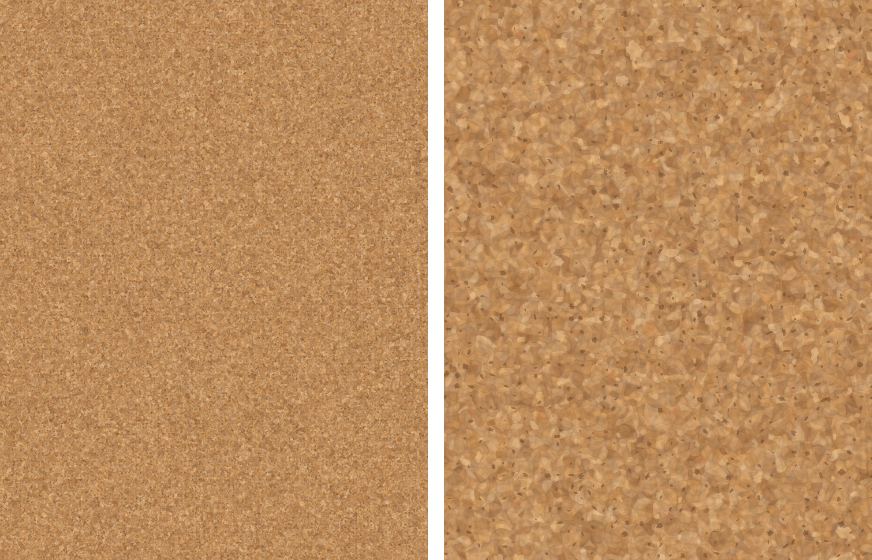
Left: the whole. Right: its middle third, enlarged.
Reproduce this texture procedurally as a WebGL 1 fragment shader.

```glsl
precision highp float;

uniform vec2 u_resolution;

const vec3 UMBER = vec3(0.64, 0.45, 0.28);
const vec3 BROWN = vec3(0.69, 0.50, 0.32);
const vec3 OCHRE = vec3(0.73, 0.53, 0.33);
const vec3 DUSTY = vec3(0.73, 0.55, 0.37);
const vec3 TAN = vec3(0.77, 0.58, 0.38);
const vec3 CREAM = vec3(0.80, 0.63, 0.44);
const vec3 MEAN = vec3(0.735, 0.547, 0.354);
const vec3 BARK = vec3(0.43, 0.28, 0.16);
const vec3 RUST = vec3(0.71, 0.45, 0.27);
const vec3 PALE = vec3(0.87, 0.71, 0.51);

vec3 hash3(vec2 p, float seed) {
  vec3 q = fract(vec3(p.xyx + seed) * vec3(0.1031, 0.1030, 0.0973));
  q += dot(q, q.yxz + 33.33);
  return fract((q.xxy + q.yzz) * q.zyx);
}

float cornerSlope(vec2 cell, vec2 offset, float seed) {
  float angle = 6.2832 * hash3(cell, seed).x;
  return dot(vec2(cos(angle), sin(angle)), offset);
}

float gradientNoise(vec2 p, float seed) {
  vec2 i = floor(p), f = fract(p);
  vec2 u = f * f * f * (f * (f * 6.0 - 15.0) + 10.0);
  vec2 e = vec2(1.0, 0.0);
  float low = mix(cornerSlope(i, f, seed), cornerSlope(i + e, f - e, seed), u.x);
  float high = mix(cornerSlope(i + e.yx, f - e.yx, seed),
                   cornerSlope(i + 1.0, f - 1.0, seed), u.x);
  return mix(low, high, u.y);
}

// Picks a cork tone according to its share of the surface
vec3 corkTone(float pick) {
  vec3 tone = mix(UMBER, BROWN, step(0.08, pick));
  tone = mix(tone, OCHRE, step(0.28, pick));
  tone = mix(tone, DUSTY, step(0.49, pick));
  tone = mix(tone, TAN, step(0.68, pick));
  return mix(tone, CREAM, step(0.90, pick));
}

// Packed granules: soft-edged cells with darker seams
vec3 granules(vec2 p, float seed, float contrast, float seamDepth) {
  vec2 cell = floor(p);
  vec3 total = vec3(0.0);
  float weightSum = 0.0, nearest = 8.0, second = 8.0;
  for (int y = -1; y <= 1; y++) {
    for (int x = -1; x <= 1; x++) {
      vec2 site = cell + vec2(float(x), float(y));
      vec3 h = hash3(site, seed);
      vec2 d = site + 0.1 + 0.8 * h.xy - p;
      float dist = dot(d, d);
      float weight = exp(-12.0 * dist);
      total += weight * corkTone(h.z);
      weightSum += weight;
      second = min(second, max(nearest, dist));
      nearest = min(nearest, dist);
    }
  }
  float seam = 1.0 - smoothstep(0.0, 0.28, sqrt(second) - sqrt(nearest));
  vec3 tone = MEAN + contrast * (total / weightSum - MEAN);
  return tone * (1.0 - seamDepth * seam);
}

// Coverage of sparse, randomly turned chips; size is a range of radii in cells
float chips(vec2 uv, float density, float seed, float chance, vec2 size, float stretch) {
  vec2 p = uv * density;
  vec2 cell = floor(p);
  vec3 place = hash3(cell, seed);
  vec3 form = hash3(cell, seed + 17.0);
  vec2 d = p - cell - mix(vec2(0.32), vec2(0.68), place.xy);
  float angle = 6.2832 * form.x;
  float c = cos(angle), s = sin(angle);
  d = vec2(c * d.x + s * d.y, c * d.y - s * d.x);
  d.y *= 1.0 + stretch * form.y;
  float radius = mix(size.x, size.y, form.z * form.z);
  float outline = length(d) + 0.7 * radius * gradientNoise(p * 6.0, seed);
  float blur = 0.8 * density / u_resolution.y;
  float inside = 1.0 - smoothstep(radius - blur, radius + blur, outline);
  return inside * step(place.z, chance);
}

void main() {
  vec2 uv = gl_FragCoord.xy / u_resolution.y;

  // Warp the packing so granules differ in size and shape
  vec2 warp = vec2(gradientNoise(uv * 110.0, 3.0), gradientNoise(uv * 110.0, 8.0));
  vec2 bent = uv + 0.004 * warp;
  vec3 color = mix(granules(bent * 160.0, 11.0, 1.25, 0.10),
                   granules(bent * 270.0, 29.0, 1.45, 0.10), 0.48);

  // Rust and pale chips, then dark bark grit
  color = mix(color, RUST, 0.40 * chips(uv, 75.0, 41.0, 0.14, vec2(0.12, 0.28), 1.0));
  color = mix(color, PALE, 0.55 * chips(uv, 85.0, 53.0, 0.22, vec2(0.12, 0.30), 1.2));
  color = mix(color, PALE, 0.60 * chips(uv + 0.37, 48.0, 67.0, 0.10, vec2(0.10, 0.25), 1.3));
  color = mix(color, BARK, 0.55 * chips(uv, 150.0, 79.0, 0.32, vec2(0.12, 0.28), 1.5));
  color = mix(color, BARK, 0.55 * chips(uv + 0.61, 95.0, 97.0, 0.16, vec2(0.08, 0.20), 1.5));

  // Fine tooth, faint broad mottling and small shifts between ochre and dusty hues
  float tooth = gradientNoise(uv * 270.0, 5.0);
  float mottle = gradientNoise(uv * 9.0, 13.0) + gradientNoise(uv * 34.0, 19.0);
  float hue = gradientNoise(uv * 120.0, 37.0);
  color *= 1.043 + 0.12 * tooth + 0.014 * mottle;
  color *= vec3(1.0 - 0.02 * hue, 1.0 + 0.01 * hue, 1.0 + 0.11 * hue);
  gl_FragColor = vec4(color, 1.0);
}
```
